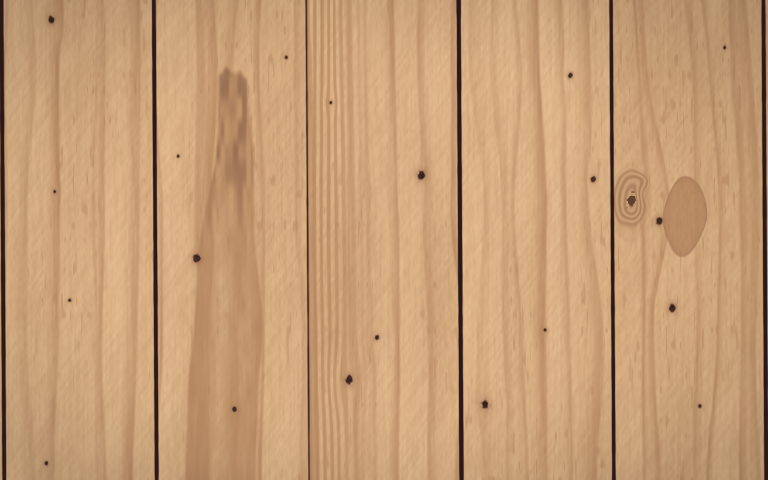
Give the GLSL for this texture, as a Shadertoy shader.

```glsl
const float PLANK_WIDTH = 0.3175;   // lengths are fractions of canvas height
const float FIRST_SEAM = 0.006;
const float SEAM_LEAN = 0.006;
const float SEAM_THIN = 0.0013;
const float SEAM_WIDE = 0.0042;
const int STREAKS = 6;
const int KNOTS = 4;
const float FINE_PLANK = 2.0;       // plank with tight grain on its left side
const float FLAME_TOP = 0.85;
const vec2 SWIRL_POS = vec2(1.317, 0.585);
const vec2 SWIRL_SIZE = vec2(0.036, 0.075);
const vec2 OVAL_POS = vec2(1.427, 0.55);
const vec2 OVAL_SIZE = vec2(0.043, 0.09);
const float VIGNETTE = 0.17;

const vec3 PALE = vec3(0.88, 0.725, 0.55);
const vec3 TAN = vec3(0.77, 0.60, 0.44);
const vec3 GRAIN = vec3(0.70, 0.52, 0.37);
const vec3 STAIN = vec3(0.58, 0.42, 0.31);
const vec3 RIM = vec3(0.37, 0.25, 0.19);
const vec3 DARK = vec3(0.17, 0.10, 0.10);

float hash(vec2 p) {
    return fract(sin(dot(p, vec2(127.1, 311.7))) * 43758.5);
}

float noise(vec2 p) {
    vec2 i = floor(p), f = fract(p);
    f = f * f * (3.0 - 2.0 * f);
    return mix(mix(hash(i), hash(i + vec2(1, 0)), f.x),
               mix(hash(i + vec2(0, 1)), hash(i + vec2(1, 1)), f.x), f.y);
}

// 1 where d is negative, 0 beyond the soft edge
float inside(float d, float soft) {
    return 1.0 - smoothstep(-soft, soft, d);
}

// xy: centre, z: radius
vec3 knotAt(float id, float k) {
    float x = 0.12 + 0.76 * hash(vec2(id + 3.0, k * 5.3));
    float y = (k + 0.1 + 0.8 * hash(vec2(id * 2.7, k + 9.0))) / float(KNOTS);
    float size = hash(vec2(id + 17.0, k * 3.1));
    return vec3(FIRST_SEAM + (id + x) * PLANK_WIDTH, y, mix(0.003, 0.0085, size * size));
}

// Wavy streaks, crisp on one side and fading on the other
float streaks(float q, float y, float id) {
    float total = 0.0;
    float sway = 0.12 * (noise(vec2(y * 1.8, id * 7.3)) - 0.5);
    for (int i = 0; i < STREAKS; i++) {
        float k = float(i);
        float h = hash(vec2(id, k + 1.7));
        float w = mix(0.02, 0.075, hash(vec2(id + 5.0, k)));
        float wobble = 0.09 * (noise(vec2(y * 3.5, id * 3.7 + k * 5.1)) - 0.5);
        float d = q - (k + 0.15 + 0.7 * h) / float(STREAKS) - sway - wobble;
        d *= h > 0.5 ? 1.0 : -1.0;
        float tail = max(d, 0.0) / w;
        float band = smoothstep(-0.014, 0.01, d) * exp(-tail * tail);
        float fade = 0.6 + 0.4 * noise(vec2(y * 3.0, k + id * 9.1));
        total = max(total, band * fade * mix(0.4, 1.1, hash(vec2(k, id + 11.0))));
    }
    return min(total, 1.0);
}

void mainImage(out vec4 fragColor, in vec2 fragCoord) {
    float px = 1.0 / iResolution.y;
    vec2 p = fragCoord * px;
    float across = (p.x + SEAM_LEAN * (p.y - 0.5) - FIRST_SEAM) / PLANK_WIDTH;
    float id = floor(across);
    float rough = noise(p * 180.0) - 0.5;

    // Knots push the grain aside
    float bend = 0.0, halo = 0.0, core = 0.0;
    for (int i = 0; i < KNOTS; i++) {
        vec3 knot = knotAt(id, float(i));
        vec2 off = p - knot.xy;
        vec2 spread = off / (knot.z * vec2(4.0, 8.0));
        bend += off.x * 0.6 * exp(-dot(spread, spread));
        float d = length(off * vec2(1.0, 0.85)) - knot.z * (0.85 + 0.5 * rough);
        core = max(core, inside(d, px));
        halo = max(halo, exp(-max(d, 0.0) / (knot.z * 0.6)));
    }
    vec2 swirlOff = (p - SWIRL_POS) / SWIRL_SIZE;
    float swirl = length(swirlOff) + 0.5 * (noise(p * 32.0) - 0.5);
    bend += (p.x - SWIRL_POS.x) * 0.7 * exp(-0.3 * dot(swirlOff, swirlOff));
    float q = across - id - bend / PLANK_WIDTH;

    // Base tone, fibres, diagonal saw marks and short dark flecks
    float fibre = noise(vec2(p.x * 230.0, p.y * 14.0 + id * 13.0));
    float grit = noise(p * vec2(320.0, 110.0));
    float cloud = noise(vec2(p.x * 12.0, p.y * 2.5 + id * 5.0));
    float saw = noise(vec2((p.x - p.y * 0.7) * 150.0, (p.y + p.x) * 10.0));
    float tone = 0.45 * cloud + 0.3 * fibre + 0.25 * saw + 0.25 * grit
               + 0.15 * hash(vec2(id, 4.0)) - 0.28;
    vec3 col = mix(PALE, TAN, clamp(tone, 0.0, 1.0));
    col = mix(col, GRAIN, streaks(q, p.y, id) * (0.7 + 0.3 * fibre));
    float fleck = smoothstep(0.78, 0.95, noise(p * vec2(170.0, 32.0) + id * 7.0));
    col = mix(col, GRAIN, 0.5 * fleck * smoothstep(0.35, 0.7, cloud));

    // Tight parallel grain
    float sway = 5.0 * noise(vec2(q * 9.0, p.y * 2.0));
    float lines = smoothstep(0.1, 1.0, 0.5 + 0.5 * sin(q * 125.0 + sway));
    float tight = (1.0 - smoothstep(0.1, 0.5, q)) * (1.0 - step(0.5, abs(id - FINE_PLANK)));
    col = mix(col, GRAIN, 0.75 * lines * tight);

    // Tall flame-shaped stain: mottled tip, paler streaked body
    float spread = 1.0 - smoothstep(0.25, FLAME_TOP, p.y);
    float flameX = p.x - mix(0.485, 0.467, spread) - 0.02 * (noise(vec2(p.y * 6.0, 2.3)) - 0.5);
    float flame = inside(abs(flameX) - mix(0.03, 0.073, spread), 0.004);
    flame *= inside(p.y - FLAME_TOP - 0.05 * (noise(vec2(p.x * 70.0, 1.0)) - 0.5), 0.008);
    float tip = smoothstep(0.42, 0.7, p.y);
    float mottle = noise(p * vec2(110.0, 22.0));
    float strip = exp(-pow((flameX + 0.012) / 0.02, 2.0)) * (1.0 - tip);
    float body = 0.45 + 0.35 * mottle + 0.15 * tip - 0.35 * strip;
    body += 0.25 * smoothstep(0.035, 0.07, abs(flameX)) * (1.0 - tip);
    col = mix(col, mix(GRAIN, STAIN, tip * smoothstep(0.2, 0.8, mottle)), flame * body);

    // Ringed swirl and smooth oval patch
    float rings = 0.5 + 0.5 * sin(swirl * 24.0);
    col = mix(col, mix(TAN, STAIN, rings * 0.8), 0.8 * inside(swirl - 0.95, 0.25));
    col = mix(col, RIM, inside(swirl - 0.13 - 0.3 * rough, 0.06));
    vec2 ovalOff = (p - OVAL_POS) / OVAL_SIZE;
    float oval = length(ovalOff) + 0.15 * abs(ovalOff.y) - 0.12 * ovalOff.x * ovalOff.y - 1.06;
    oval += 0.12 * (noise(p * 22.0) - 0.5);
    vec3 ovalCol = mix(GRAIN, STAIN, 0.6 * exp(-abs(oval) * 12.0) + 0.2 * (grit - 0.5));
    col = mix(col, ovalCol, 0.85 * inside(oval, 0.035));

    // Knot halos and cores
    col = mix(col, STAIN, 0.65 * halo);
    col = mix(col, mix(DARK, RIM, 0.3 + 0.6 * rough), core);

    // Vignette, then seams with worn brown rims
    vec2 edge = fragCoord / iResolution.xy - 0.5;
    col *= 1.02 - VIGNETTE * smoothstep(0.1, 0.5, dot(edge, edge));
    float seam = floor(across + 0.5);
    float seamDist = abs(across - seam) * PLANK_WIDTH;
    float thin = 1.0 - step(0.5, abs(seam - FINE_PLANK));
    float seamHalf = mix(SEAM_WIDE, SEAM_THIN, thin) * (0.75 + 0.25 * hash(vec2(seam, 8.0)));
    seamHalf += 0.0007 * (noise(vec2(p.y * 45.0, seam * 3.3)) - 0.5);
    col = mix(col, RIM, 0.65 * inside(seamDist - seamHalf - 0.001, 0.6 * px + 0.0006));
    col = mix(col, mix(DARK, RIM, 0.4 * thin), inside(seamDist - seamHalf, 0.6 * px));
    fragColor = vec4(col, 1.0);
}
```
